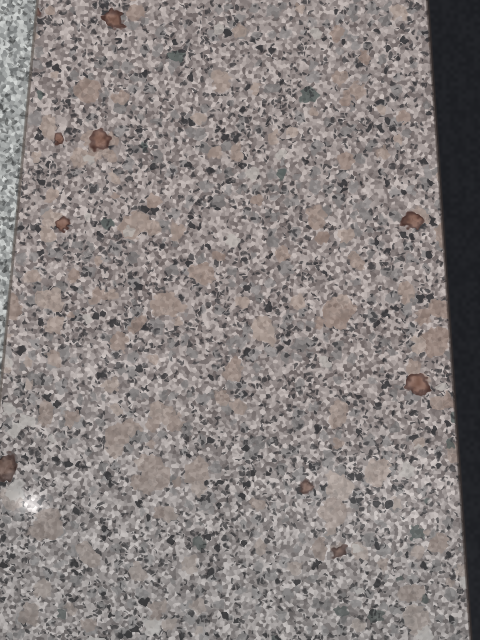
Give the GLSL for this texture, as a WebGL 1 fragment shader.

```glsl
precision highp float;
// Polished pink granite slab with scattered clasts, between a pale slab and a black strip.
uniform vec2 u_resolution;

float hash(vec2 p) {
  return fract(sin(dot(p, vec2(127.1, 311.7))) * 43758.5453);
}

vec2 hash2(vec2 p) {
  return vec2(hash(p), hash(p + 41.3));
}

float noise(vec2 p) {
  vec2 i = floor(p), f = fract(p);
  f = f * f * (3.0 - 2.0 * f);
  return mix(mix(hash(i), hash(i + vec2(1, 0)), f.x),
             mix(hash(i + vec2(0, 1)), hash(i + vec2(1, 1)), f.x), f.y);
}

// Soft cellular grain: a blend of the random tones of nearby crystals.
float crystals(vec2 q) {
  vec2 cell = floor(q);
  float tone = 0.0, total = 0.0;
  for (int j = -1; j <= 1; j++) {
    for (int i = -1; i <= 1; i++) {
      vec2 c = cell + vec2(i, j);
      vec2 d = q - c - hash2(c);
      float weight = exp(-9.0 * dot(d, d));
      tone += weight * hash(c + 17.7);
      total += weight;
    }
  }
  return tone / total;
}

// Scattered irregular ellipses: x = coverage, y = random id, z = signed depth by radius.
vec3 pebbles(vec2 p, float scale, float share, float seed) {
  vec2 q = p * scale, cell = floor(q);
  float soft = 0.0016 * scale;
  float wobble = noise(q * 3.0 + seed) - 0.5;
  vec3 best = vec3(0.0);
  for (int j = -1; j <= 1; j++) {
    for (int i = -1; i <= 1; i++) {
      vec2 c = cell + vec2(i, j);
      float cluster = 0.3 + 1.4 * noise(c * 0.23 + seed);
      if (hash(c + seed + 7.3) > share * cluster) continue;
      float id = hash(c + seed);
      float s = sin(6.28 * id), k = cos(6.28 * id);
      vec2 d = mat2(k, s, -s, k) * (q - c - 0.2 - 0.6 * hash2(c + seed + 3.1));
      d.x *= 0.8 + 0.6 * hash(c + seed + 5.9);
      float r = mix(0.2, 0.48, hash(c + seed + 9.4));
      float dist = length(d) - r * (1.0 + 0.7 * wobble);
      float cover = smoothstep(soft, -soft, dist);
      if (cover > best.x) best = vec3(cover, id, dist / r);
    }
  }
  return best;
}

float glow(vec2 p, vec2 centre, vec2 size) {
  vec2 d = (p - centre) / size;
  return exp(-dot(d, d));
}

void main() {
  vec2 p = gl_FragCoord.xy / u_resolution.y;
  p.x *= 0.75 * u_resolution.y / u_resolution.x;
  float grain = crystals(p * 190.0);
  float cloud = noise(p * 9.0) * 0.5 + noise(p * 40.0) * 0.5;
  // Ragged outlines for everything embedded in the stone
  vec2 ragged = p + 0.007 * (vec2(noise(p * 190.0), noise(p * 190.0 + 57.0)) - 0.5);

  // Pink ground
  vec3 col = mix(vec3(0.43, 0.395, 0.39), vec3(0.79, 0.75, 0.735), grain);
  col += 0.06 * (cloud - 0.5);

  // Grey, tan, pale and green clasts
  vec3 grey = pebbles(ragged, 46.0, 0.36, 11.0);
  col = mix(col, mix(vec3(0.43, 0.425, 0.425), vec3(0.55, 0.54, 0.54), grey.y), 0.65 * grey.x);
  vec3 tan1 = pebbles(ragged, 18.0, 0.22, 23.0);
  vec3 tan2 = pebbles(ragged, 31.0, 0.17, 31.0);
  float tanCover = max(tan1.x, tan2.x);
  vec3 tanTone = mix(vec3(0.58, 0.50, 0.46), vec3(0.68, 0.615, 0.575), tan1.x > tan2.x ? tan1.y : tan2.y);
  col = mix(col, tanTone + 0.1 * (noise(p * 130.0) - 0.5), 0.68 * tanCover);
  vec3 pale = pebbles(ragged, 31.0, 0.04, 47.0);
  col = mix(col, vec3(0.72, 0.70, 0.68), 0.75 * pale.x);
  vec3 green = pebbles(ragged, 38.0, 0.015, 59.0);
  col = mix(col, vec3(0.30, 0.34, 0.33), 0.75 * green.x);

  // Black mica specks, sparse inside the clasts
  float fine = pebbles(ragged, 125.0, 0.31, 67.0).x;
  float coarse = pebbles(ragged, 72.0, 0.1, 71.0).x;
  float specks = max(0.8 * fine, coarse);
  col = mix(col, vec3(0.19, 0.19, 0.20), 0.85 * specks * (1.0 - 0.85 * max(tanCover, pale.x)));

  // Rust clasts with a dark rim
  vec3 rust = pebbles(ragged, 24.0, 0.032, 83.0);
  vec3 rustTone = mix(vec3(0.50, 0.37, 0.32), vec3(0.31, 0.22, 0.20), smoothstep(-0.6, -0.1, rust.z));
  col = mix(col, rustTone + 0.16 * (noise(p * 130.0) - 0.5), 0.85 * rust.x);

  // Cooler foot of the slab and reflected lights
  float foot = smoothstep(0.65, 0.1, p.y + 0.25 * p.x);
  col = mix(col, vec3(dot(col, vec3(0.33))) * vec3(0.97, 0.98, 0.98), 0.45 * foot);
  col += 0.06 * glow(p, vec2(0.58, 0.22), vec2(0.12, 0.07));
  col += 0.05 * glow(p, vec2(0.2, 0.434), vec2(0.15, 0.012));
  col += 0.4 * glow(p, vec2(0.05, 0.213), vec2(0.022, 0.014));

  // Pale slab and seam on the left
  float left = p.x - 0.0586 + 0.0948 * (1.0 - p.y);
  vec3 paleSlab = mix(vec3(0.44, 0.45, 0.45), vec3(0.84, 0.85, 0.84), grain) * (1.0 - 0.4 * specks);
  col = mix(paleSlab, col, smoothstep(-0.001, 0.001, left));
  col = mix(col, vec3(0.36, 0.33, 0.31), 0.7 * smoothstep(0.0035, 0.001, abs(left)));

  // Black strip and brown joint on the right
  float right = p.x - 0.668 - 0.068 * (1.0 - p.y);
  vec3 strip = vec3(0.125, 0.13, 0.145) + 0.03 * (noise(p * 160.0) - 0.5) + 0.04 * foot * cloud;
  col = mix(col, strip, smoothstep(-0.001, 0.001, right));
  col = mix(col, vec3(0.22, 0.19, 0.18), 0.7 * smoothstep(0.004, 0.001, abs(right)));

  gl_FragColor = vec4(col, 1.0);
}
```
